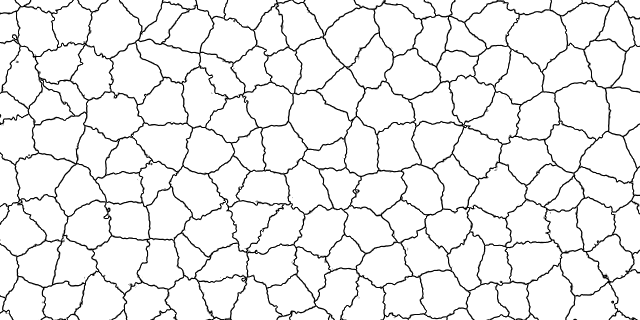
Give the GLSL for this pattern, as a Shadertoy shader.

```glsl
// Irregular mosaic of white cells parted by thin, ragged black borders.

const float CELLS_PER_HEIGHT = 8.3;
const float LINE_WIDTH = 0.0040;   // in canvas heights
const float JITTER = 0.8;          // scatter of the cell centres
const vec3 CELL_COLOR = vec3(1.0);
const vec3 LINE_COLOR = vec3(0.0);

// Two random values in 0..1 from a lattice point
vec2 hash22(vec2 p) {
    vec3 q = fract(vec3(p.xyx) * vec3(0.1031, 0.1030, 0.0973));
    q += dot(q, q.yzx + 33.33);
    return fract((q.xx + q.yz) * q.zy);
}

// Smooth vector noise in -0.5..0.5
vec2 vectorNoise(vec2 p) {
    vec2 i = floor(p);
    vec2 f = fract(p);
    vec2 u = f * f * (3.0 - 2.0 * f);
    vec2 low = mix(hash22(i), hash22(i + vec2(1, 0)), u.x);
    vec2 high = mix(hash22(i + vec2(0, 1)), hash22(i + vec2(1, 1)), u.x);
    return mix(low, high, u.y) - 0.5;
}

// Bends the plane: broad curves plus fine teeth of varying strength
vec2 warp(vec2 p) {
    float ragged = 0.9 + 0.9 * vectorNoise(p * 0.8 + 71.0).x;
    vec2 broad = 0.26 * vectorNoise(p * 1.7 + 13.0)
               + 0.12 * vectorNoise(p * 4.1 + 29.0);
    vec2 fine = 0.085 * vectorNoise(p * 8.7 + 47.0)
              + 0.045 * vectorNoise(p * 17.3 + 90.0);
    return p + broad + ragged * fine;
}

// Centre of a cell; odd rows are shifted by half a cell
vec2 cellCentre(vec2 cell, float jitter) {
    float shift = 0.5 * mod(cell.y, 2.0);
    return cell + vec2(shift, 0.0) + 0.5 + jitter * (hash22(cell + 150.0) - 0.5);
}

// Distance to the nearest cell border, corrected for the stretch of the warp
float borderDistance(vec2 p, float jitter) {
    const float STEP = 0.015;
    vec2 w = warp(p);
    vec2 slopeX = (warp(p + vec2(STEP, 0)) - warp(p - vec2(STEP, 0))) / (2.0 * STEP);
    vec2 slopeY = (warp(p + vec2(0, STEP)) - warp(p - vec2(0, STEP))) / (2.0 * STEP);

    // Nearest centre
    vec2 home = floor(w);
    vec2 nearCell = home;
    vec2 toNear = vec2(9.0);
    for (int y = -2; y <= 2; y++) {
        for (int x = -2; x <= 2; x++) {
            vec2 cell = home + vec2(x, y);
            vec2 toCentre = cellCentre(cell, jitter) - w;
            if (dot(toCentre, toCentre) < dot(toNear, toNear)) {
                toNear = toCentre;
                nearCell = cell;
            }
        }
    }

    // Closest bisector between that centre and its neighbours
    float dist = 9.0;
    for (int y = -2; y <= 2; y++) {
        for (int x = -2; x <= 2; x++) {
            if (x == 0 && y == 0) continue;
            vec2 toOther = cellCentre(nearCell + vec2(x, y), jitter) - w;
            vec2 normal = normalize(toOther - toNear);
            float stretch = length(vec2(dot(normal, slopeX), dot(normal, slopeY)));
            float d = dot(0.5 * (toNear + toOther), normal);
            dist = min(dist, d / max(stretch, 0.3));
        }
    }
    return dist;
}

// Antialiased coverage of a line, given the distance to its middle
float lineCoverage(float dist, float width, float pixel) {
    return clamp(0.5 + (0.5 * width - dist) / pixel, 0.0, 1.0);
}

void mainImage(out vec4 fragColor, in vec2 fragCoord) {
    vec2 uv = fragCoord / iResolution.y;
    float pixel = 1.0 / iResolution.y;
    float dist = borderDistance(uv * CELLS_PER_HEIGHT, JITTER) / CELLS_PER_HEIGHT;
    float ink = lineCoverage(dist, LINE_WIDTH, pixel);
    fragColor = vec4(mix(CELL_COLOR, LINE_COLOR, ink), 1.0);
}
```
